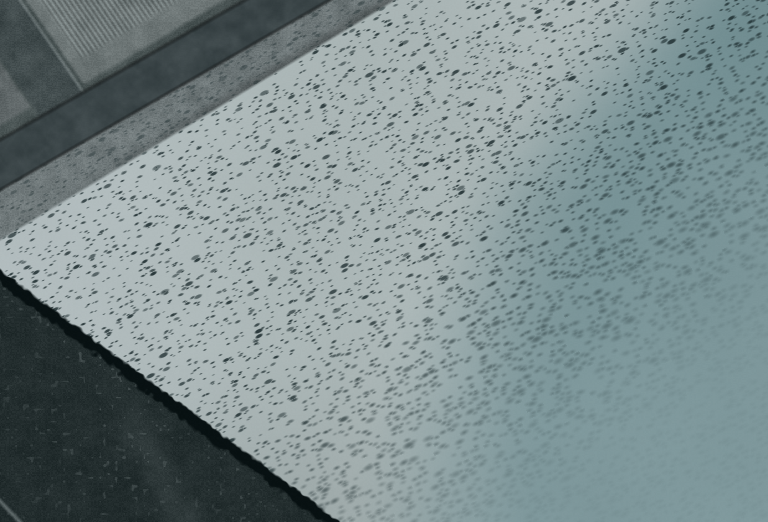
Write a WebGL 2 fragment shader that draws this texture.

```glsl
#version 300 es
precision highp float;

uniform vec2 u_resolution;
out vec4 fragColor;

const vec3 PALE_WATER = vec3(0.67, 0.715, 0.715);
const vec3 TEAL_WATER = vec3(0.50, 0.60, 0.615);
const vec3 DEEP_TEAL = vec3(0.43, 0.545, 0.56);
const vec3 DROP_COLOR = vec3(0.10, 0.16, 0.17);
const vec3 COPING = vec3(0.43, 0.465, 0.47);
const vec3 DARK_FACE = vec3(0.23, 0.27, 0.28);
const vec3 PAVING = vec3(0.28, 0.32, 0.32);
const vec3 GRATE = vec3(0.49, 0.53, 0.53);
const vec3 TILE = vec3(0.135, 0.175, 0.178);
const vec3 RIM = vec3(0.03, 0.065, 0.07);
const int DROP_LAYERS = 6;
const float LARGEST_CELL = 0.033;
const float LAYER_SHRINK = 0.81;
const float DROP_ANGLE = 0.46;
const float DROP_CHANCE = 0.38;
const float GRATE_PITCH = 0.0105;

float hash(vec2 p) {
    return fract(sin(dot(p, vec2(127.1, 311.7))) * 43758.5453);
}

float noise(vec2 p) {
    vec2 i = floor(p), f = fract(p);
    f = f * f * (3.0 - 2.0 * f);
    return mix(mix(hash(i), hash(i + vec2(1, 0)), f.x),
               mix(hash(i + vec2(0, 1)), hash(i + vec2(1, 1)), f.x), f.y);
}

float fbm(vec2 p) {
    return 0.55 * noise(p) + 0.3 * noise(p * 2.1 + 7.0) + 0.15 * noise(p * 4.3 + 19.0);
}

// Signed distance to a line, positive above it
float above(vec2 p, float height, float slope) {
    return (p.y - height - slope * p.x) / sqrt(1.0 + slope * slope);
}

float edge(float d, float soft) {
    return smoothstep(-soft, soft, d);
}

// Slanted drops, one per cell, in layers of shrinking size
float drops(vec2 p, float blur, float px) {
    float cover = 0.0;
    float size = LARGEST_CELL;
    for (int i = 0; i < DROP_LAYERS; i++) {
        float layer = float(i);
        float a = DROP_ANGLE + 0.09 * sin(layer * 2.4);
        vec2 cell = size * vec2(1.5, 1.0);
        vec2 q = mat2(cos(a), -sin(a), sin(a), cos(a)) * p / cell + layer * 17.3;
        vec2 id = floor(q);
        vec2 jitter = vec2(hash(id + 3.1), hash(id + 8.7)) - 0.5;
        vec2 local = (fract(q) - 0.5 - 0.5 * jitter) * cell;
        float scale = mix(0.55, 1.0, hash(id + 5.9));
        vec2 radius = size * scale * vec2(0.27, 0.115) + blur * 0.001;
        float d = (length(local / radius) - 1.0) * radius.y;
        float soft = 0.7 * px + 0.0032 * blur;
        float present = step(hash(id + 1.3), DROP_CHANCE);
        float tone = mix(0.55, 1.0, hash(id + 12.1));
        cover = max(cover, present * tone * (1.0 - edge(d, soft)));
        size *= LAYER_SHRINK;
    }
    return cover;
}

vec3 water(vec2 p) {
    float border = 0.80 + 0.12 * p.y + 0.36 * p.y * p.y;
    float teal = smoothstep(-0.17, 0.22, p.x - border + 0.08 * (fbm(p * 3.0) - 0.5));
    vec3 c = mix(PALE_WATER, TEAL_WATER, teal);
    float pool = exp(-dot((p - vec2(1.08, 0.63)) * vec2(2.6, 3.2), (p - vec2(1.08, 0.63)) * vec2(2.6, 3.2)));
    float corner = smoothstep(0.5, 0.0, length(p - vec2(1.47, 0.95)));
    c = mix(c, DEEP_TEAL, teal * max(0.55 * pool, 0.8 * corner));
    c += 0.035 * smoothstep(0.65, 0.0, p.x) * vec3(0.9, 0.8, 1.0);
    c -= 0.05 * smoothstep(0.35, 0.0, p.y) * smoothstep(1.0, 0.5, p.x);
    return c + 0.025 * (fbm(p * 5.0) - 0.5);
}

// Paving with a ribbed grate beside a pale seam
vec3 paving(vec2 p, float px) {
    float seam = p.x - 0.038 + (p.y - 1.0) / 1.456;
    float ledge = above(p, 0.742, 0.6);
    vec3 c = mix(PAVING, DARK_FACE, 0.5 * edge(seam + 0.115, 0.006) * edge(-seam, 0.006));
    c = mix(c, COPING * 0.85, edge(-seam - 0.12, 0.006) * edge(ledge - 0.015, 0.006));
    float panel = edge(seam - 0.012, 0.005) * edge(ledge, 0.006);
    float ribs = 0.5 + 0.5 * cos(6.28318 * seam / GRATE_PITCH);
    float ribbed = edge(seam - 0.04, 0.008) * edge(ledge - 0.045, 0.008);
    c = mix(c, GRATE * (0.86 - 0.25 * ribs * ribbed + 0.14 * ribbed), panel);
    c += 0.13 * smoothstep(0.005 + px, 0.0, abs(seam)) * edge(ledge + 0.01, 0.01);
    return c;
}

void main() {
    vec2 p = gl_FragCoord.xy / u_resolution.y;
    float px = 1.0 / u_resolution.y;
    float grain = hash(floor(p * 420.0)) - 0.5;
    float mottling = fbm(p * 38.0) - 0.5;

    // Water and drops, losing focus toward the lower right
    float nearness = p.x - 1.2 * p.y;
    float blur = smoothstep(0.12, 0.85, nearness);
    float fade = 1.0 - 0.93 * smoothstep(0.1, 1.1, nearness);
    float cover = drops(p, blur, px);
    vec3 color = mix(water(p), DROP_COLOR, cover * fade * 0.88);

    // Coping, dark face and paving at the upper left
    float bank = above(p, 0.54, 0.608);
    vec3 stone = COPING + 0.12 * mottling + 0.05 * grain;
    stone *= 1.0 - 0.22 * smoothstep(0.025, 0.0, bank) * smoothstep(0.1, 0.5, p.x);
    stone = mix(stone, DROP_COLOR, 0.45 * cover);
    color = mix(color, stone, edge(bank, px + 0.002));
    float face = above(p, 0.636, 0.576);
    color = mix(color, DARK_FACE + 0.09 * mottling, edge(face, px + 0.0015));
    color *= 1.0 - 0.4 * smoothstep(0.006, 0.0, abs(face));
    float top = above(p, 0.732, 0.571);
    color = mix(color, paving(p, px) + 0.10 * mottling + 0.04 * grain, edge(top, px + 0.002));
    color *= 1.0 - 0.35 * smoothstep(0.007, 0.0, abs(top));

    // Dark tile with a ragged black rim at the lower left
    float ragged = 0.006 * (noise(p * 110.0) - 0.5);
    float shore = -above(p, 0.483, -0.742) + ragged;
    vec3 tile = TILE + 0.05 * mottling + 0.03 * grain;
    tile += 0.05 * smoothstep(0.06, 0.0, abs(p.x - 0.36 + 0.55 * p.y)) * smoothstep(0.35, 0.1, p.y);
    tile += 0.16 * smoothstep(0.8, 0.95, noise(p * 130.0)) * fbm(p * 9.0);
    tile += 0.22 * smoothstep(0.007, 0.0, abs(above(p, 0.04, -1.05)));
    tile = mix(RIM, tile, edge(shore - 0.021 + ragged, 0.004));
    color = mix(color, tile, edge(shore, px + 0.001));

    fragColor = vec4(clamp(color + 0.008 * grain, 0.0, 1.0), 1.0);
}
```
